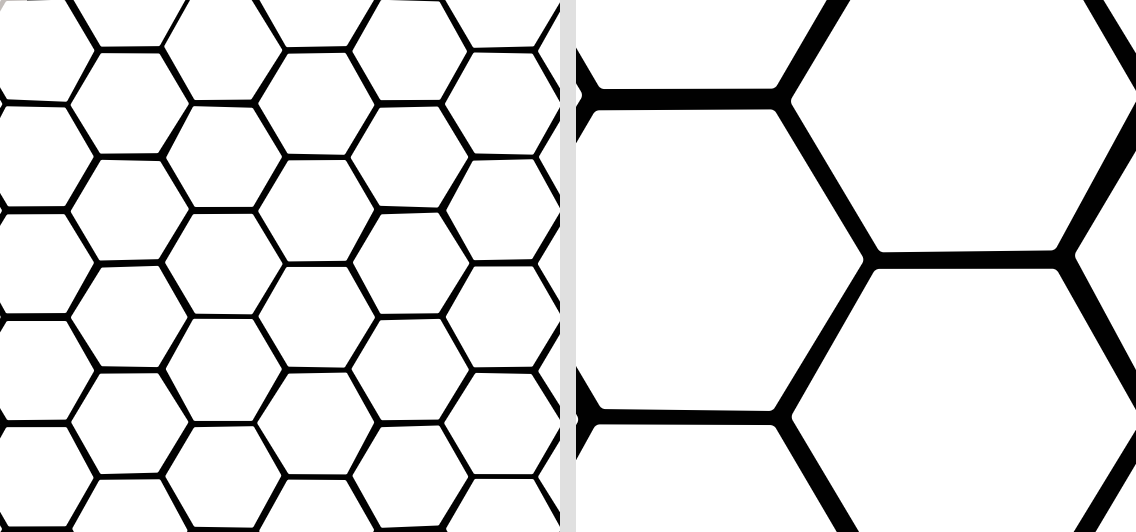
Left: the whole. Right: its middle third, enlarged.
Reproduce this pattern procedurally as a Shadertoy shader.

```glsl
// Hand-cut honeycomb: white flat-topped hexagons on black ink, six columns by five rows.
// Each cell is a rounded polygon whose corners are nudged by a hash, so the
// ink lines between neighbours taper and vary in width.

#define COLUMN_PITCH 0.1755           // all lengths are in canvas heights
#define ROW_PITCH    0.2002
#define FIRST_CENTRE vec2(0.0687, 0.1043)
#define LINE_WIDTH   0.0121
#define CORNER_ROUND 0.0045
#define WOBBLE       0.0023
#define THIN_CELL    vec2(2.0, 4.0)   // its upper left side is almost closed
#define THIN_SHIFT   0.0068
#define FADE_RADIUS  0.05             // worn ink in the top left corner
#define INK          vec3(0.005)
#define FADED_INK    vec3(0.76, 0.74, 0.73)
#define PAPER        vec3(1.0)

vec2 hash2(vec2 p) {
    vec2 q = vec2(dot(p, vec2(127.1, 311.7)), dot(p, vec2(269.5, 183.3)));
    return fract(sin(q) * 43758.5453);
}

// Corner k of a cell, relative to its centre, counted anticlockwise from the right
vec2 cellCorner(vec2 id, float k) {
    k = mod(k, 6.0);
    float angle = radians(60.0) * k;
    vec2 radius = vec2(COLUMN_PITCH / 1.5, ROW_PITCH / sqrt(3.0));
    float inset = (LINE_WIDTH + 2.0 * CORNER_ROUND) / ROW_PITCH;
    vec2 corner = radius * vec2(cos(angle), sin(angle)) * (1.0 - inset);
    corner += (hash2(id + k * vec2(17.3, 9.1)) * 2.0 - 1.0) * WOBBLE;
    bool upperLeft = k > 1.5 && k < 3.5;
    if (upperLeft && distance(id, THIN_CELL) < 0.5)
        corner += THIN_SHIFT * vec2(-0.5, 0.87);
    return corner;
}

// Signed distance to a rounded convex cell, negative inside
float cellDistance(vec2 p, vec2 id) {
    float nearest = 1e3;
    float outside = -1e3;
    vec2 a = cellCorner(id, 0.0);
    for (int k = 1; k <= 6; k++) {
        vec2 b = cellCorner(id, float(k));
        vec2 side = b - a;
        vec2 toPoint = p - a;
        float along = clamp(dot(toPoint, side) / dot(side, side), 0.0, 1.0);
        nearest = min(nearest, length(toPoint - side * along));
        outside = max(outside, dot(toPoint, vec2(side.y, -side.x)));
        a = b;
    }
    return nearest * sign(outside) - CORNER_ROUND;
}

// Distance to the closest cell in the two columns either side of p
float honeycomb(vec2 p) {
    vec2 q = p - FIRST_CENTRE;
    float leftColumn = floor(q.x / COLUMN_PITCH);
    float d = 1e3;
    for (int i = 0; i < 2; i++) {
        float column = leftColumn + float(i);
        float drop = 0.5 * mod(column, 2.0);
        float row = floor(q.y / ROW_PITCH + drop + 0.5);
        vec2 centre = vec2(column * COLUMN_PITCH, (row - drop) * ROW_PITCH);
        d = min(d, cellDistance(q - centre, vec2(column, row)));
    }
    return d;
}

void mainImage(out vec4 fragColor, in vec2 fragCoord) {
    vec2 p = fragCoord / iResolution.y;
    float paper = clamp(0.5 - honeycomb(p) * iResolution.y, 0.0, 1.0);
    float faded = step(distance(p, vec2(0.0, 1.0)), FADE_RADIUS);
    vec3 ink = mix(INK, FADED_INK, faded);
    fragColor = vec4(mix(ink, PAPER, paper), 1.0);
}
```
